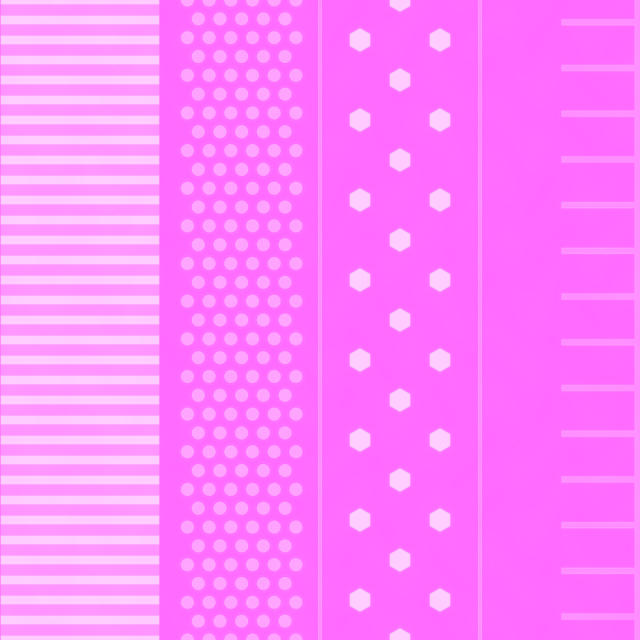
This pattern is drawn by a WebGL 2 fragment shader. Its source:

```glsl
#version 300 es
precision highp float;
// Four vertical pink panels: stripes, staggered dots, hexagons and a ruler of ticks.

#define STRIPES 32.0
#define STRIPE_HALF 0.0068
#define DOT_ROWS 34.0
#define DOT_PITCH 0.0339
#define DOT_RADIUS 0.0103
#define HEX_ROWS 8.0
#define HEX_RADIUS 0.0160
#define TICKS 14.0
#define TICK_HALF 0.0050
#define SEAM_HALF 0.0030
#define WEAR 0.008

uniform vec2 u_resolution;
out vec4 outColor;

const vec3 BASE = vec3(1.0, 0.42, 1.0);
const vec3 RIDGE = vec3(1.0, 0.51, 1.0);
const vec3 BAND = vec3(1.0, 0.58, 1.0);
const vec3 DOT = vec3(1.0, 0.64, 1.0);
const vec3 PALE = vec3(1.0, 0.80, 1.0);

float soft;  // edge half-width in canvas units

float fill(float d) { return 1.0 - smoothstep(-soft, soft, d); }

float glow(float d, float width) { return exp(-max(d, 0.0) / width); }

// Signed offset from the nearest of count evenly spaced centres.
float repeatCentred(float x, float count) {
  return (fract(x * count + 0.5) - 0.5) / count;
}

float boxDistance(vec2 p, vec2 halfSize) {
  vec2 q = abs(p) - halfSize;
  return length(max(q, 0.0)) + min(max(q.x, q.y), 0.0);
}

// Hexagon with its points up and down.
float hexDistance(vec2 p, float apothem) {
  p = abs(p);
  return max(p.x, dot(p, vec2(0.5, 0.8660254))) - apothem;
}

vec2 hash2(vec2 p) {
  vec2 q = vec2(dot(p, vec2(127.1, 311.7)), dot(p, vec2(269.5, 183.3)));
  return fract(sin(q) * 4375.85);
}

// Staggered rows alternate between six and five dots.
float dotDistance(vec2 p) {
  float nearest = 1.0;
  float row = floor(p.y * DOT_ROWS + 0.5);
  for (int i = -1; i <= 1; i++) {
    float r = row + float(i);
    float odd = mod(r, 2.0);
    float limit = 2.5 - 0.5 * odd;
    float shift = 0.5 * (1.0 - odd);
    float column = floor((p.x - 0.3776) / DOT_PITCH - shift + 0.5) + shift;
    column = clamp(column, -limit, limit);
    vec2 centre = vec2(0.3776 + column * DOT_PITCH, r / DOT_ROWS);
    nearest = min(nearest, length(p - centre));
  }
  return nearest - DOT_RADIUS;
}

// One central column and two side columns half a period lower.
float hexColumns(vec2 p) {
  float side = abs(p.x - 0.625) - 0.125 * 0.5;
  vec2 middle = vec2(p.x - 0.625, repeatCentred(p.y, HEX_ROWS));
  vec2 outer = vec2(side, repeatCentred(p.y + 0.5 / HEX_ROWS, HEX_ROWS));
  return min(hexDistance(middle, HEX_RADIUS), hexDistance(outer, HEX_RADIUS));
}

void main() {
  vec2 p = gl_FragCoord.xy / u_resolution;
  p.y = 1.0 - p.y;
  soft = max(0.75 / min(u_resolution.x, u_resolution.y), 0.0008);
  vec3 color = BASE;

  // Striped panel
  float panel = fill(boxDistance(p - vec2(0.1250, 0.5), vec2(0.1240, 1.0)));
  float stripe = fill(abs(repeatCentred(p.y, STRIPES)) - STRIPE_HALF);
  color = mix(color, mix(BAND, PALE, stripe), panel);

  // Dots with a faint halo ring
  float dots = dotDistance(p);
  color.g += 0.035 * glow(abs(dots - 0.0025), 0.0015);
  color = mix(color, DOT, fill(dots));

  // Hexagons with a soft rim
  float hexes = hexColumns(p);
  color.g += 0.07 * glow(hexes, 0.002);
  color = mix(color, PALE, fill(hexes));

  // Seams between panels: bright edges around a flatter core
  float seam = min(abs(p.x - 0.5), abs(p.x - 0.75)) - SEAM_HALF;
  color = mix(color, mix(RIDGE, DOT, glow(abs(seam + 0.0008), 0.001)), fill(seam));

  // Ruler ticks and right-hand bar
  vec2 tick = vec2(p.x - 0.9375, repeatCentred(p.y - 0.0348, TICKS));
  float ruler = boxDistance(tick, vec2(0.0605, TICK_HALF) - 0.002) - 0.002;
  ruler = min(ruler, 0.9915 - p.x);
  color.g += 0.03 * glow(ruler, 0.002);
  color = mix(color, mix(BAND, RIDGE, 0.3 * fill(ruler + 0.002)), fill(ruler));

  // Slight mottling and sparse specks
  float mottle = sin(p.x * 41.0 + 2.0 * sin(p.y * 17.0)) * sin(p.y * 37.0 + sin(p.x * 59.0));
  vec2 cell = floor(p * 14.0);
  vec2 offset = fract(p * 14.0) - 0.2 - 0.6 * hash2(cell);
  float speck = fill(length(offset) / 14.0 - 0.0012) * step(0.88, hash2(cell + 31.0).x);
  color.g += WEAR * mottle + 0.05 * speck;
  outColor = vec4(clamp(color, 0.0, 1.0), 1.0);
}
```
